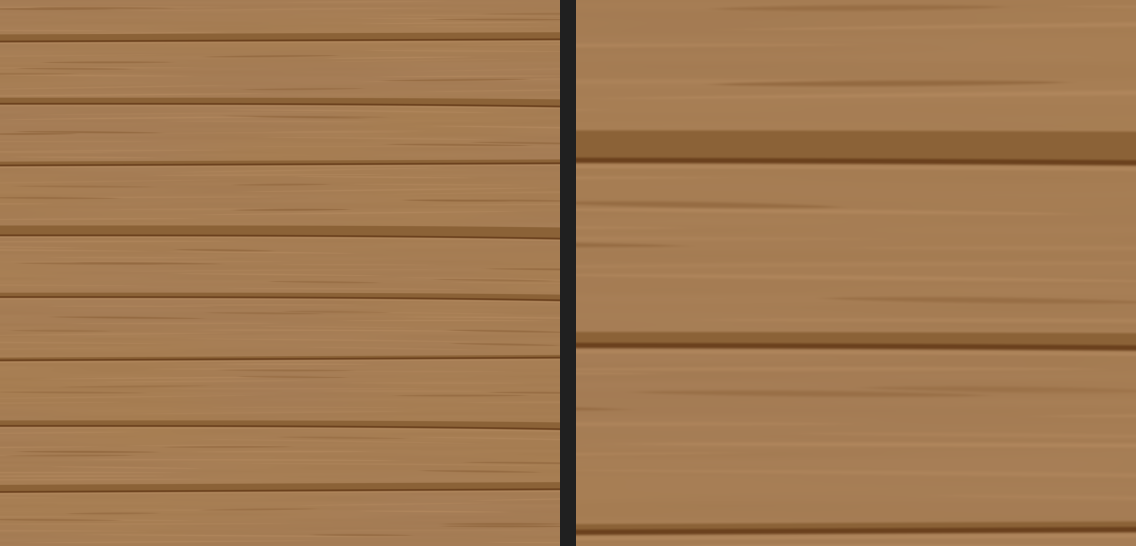
Left, the full canvas; right, a detail of the centre.
This texture is drawn by a WebGL 2 fragment shader. Its source:

```glsl
#version 300 es
precision highp float;
uniform vec2 u_resolution;
out vec4 fragColor;

// Per seam: height at the left edge (from the top), shadow width, drop at the right edge
const vec3 SEAMS[8] = vec3[8](
    vec3(0.076, 0.013, -0.004), vec3(0.190, 0.011, 0.005),
    vec3(0.303, 0.007, -0.004), vec3(0.431, 0.018, 0.006),
    vec3(0.544, 0.008, 0.006), vec3(0.660, 0.005, -0.005),
    vec3(0.780, 0.010, 0.006), vec3(0.901, 0.013, -0.005));

float hash(vec2 p) {
    p = fract(p * vec2(0.1031, 0.1137) + 0.071);
    p += dot(p, p.yx + 33.33);
    return fract((p.x + p.y) * p.x * 91.7);
}

float noise(vec2 p) {
    vec2 i = floor(p), f = fract(p);
    f = f * f * (3.0 - 2.0 * f);
    return mix(mix(hash(i), hash(i + vec2(1, 0)), f.x),
               mix(hash(i + vec2(0, 1)), hash(i + vec2(1, 1)), f.x), f.y);
}

// Thin lens, tapered at both ends and slightly tilted
float streak(vec2 d, float halfLength, float halfWidth, float slope, float soft) {
    float taper = max(1.0 - pow(d.x / halfLength, 2.0), 0.0);
    float dist = abs(d.y - slope * d.x) - halfWidth * taper;
    return smoothstep(soft, -soft, dist) * smoothstep(0.0, 0.4, taper);
}

float seamHeight(vec3 seam, float x) {
    return seam.x + seam.z * mix(x, x * x * x, step(0.0, seam.z));
}

void main() {
    vec2 p = gl_FragCoord.xy / u_resolution;
    p.y = 1.0 - p.y;
    float soft = max(0.0012, 0.8 / u_resolution.y);

    vec3 wood = vec3(0.650, 0.490, 0.328);
    vec3 lightGrain = vec3(0.700, 0.535, 0.370);
    vec3 darkGrain = vec3(0.565, 0.400, 0.240);
    vec3 shadow = vec3(0.545, 0.385, 0.215);
    vec3 groove = vec3(0.400, 0.235, 0.100);

    // Plank under this point
    float plank = 0.0, top = -0.035;
    for (int i = 0; i < 8; i++) {
        float y = seamHeight(SEAMS[i], p.x);
        if (p.y > y) {
            plank = float(i + 1);
            top = y;
        }
    }
    vec2 q = vec2(p.x, p.y - top);

    // Faint warm patches and fine fibres
    vec3 color = wood + vec3(0.008, 0.006, -0.014) * (noise(p * vec2(4.0, 14.0)) - 0.5);
    color += 0.014 * (noise(vec2(p.x * 5.0, p.y * 190.0)) - 0.5);

    // Long pale grain lines
    for (int i = 0; i < 13; i++) {
        vec2 id = vec2(float(i), plank * 7.0 + 3.0);
        vec2 center = vec2(hash(id) * 1.1 - 0.05,
                           0.009 + 0.0072 * (float(i) + 0.7 * hash(id + 31.0)));
        float slope = 0.026 * (hash(id + 57.0) - 0.5);
        float halfLength = mix(0.14, 0.32, hash(id + 83.0));
        float mark = streak(q - center, halfLength, 0.0013, slope, soft * 1.2);
        color = mix(color, lightGrain, mark * mix(0.35, 0.8, hash(id + 11.0)));
    }

    // Shorter dark grain marks
    for (int i = 0; i < 6; i++) {
        float n = float(i);
        vec2 id = vec2(n + 40.0, plank * 5.0 + 2.0);
        vec2 center = vec2(fract(0.03 + 0.37 * n + 0.14 * hash(id)),
                           0.018 + 0.072 * fract(0.42 + 0.618 * n + 0.25 * hash(id + 19.0)));
        float slope = 0.022 * (hash(id + 61.0) - 0.35);
        float halfLength = mix(0.09, 0.15, hash(id + 7.0));
        float mark = streak(q - center, halfLength, 0.0017, slope, soft * 1.2);
        color = mix(color, darkGrain, mark * mix(0.45, 0.9, hash(id + 29.0)));
    }

    // Seams: shadow band, dark groove, pale lip
    for (int i = 0; i < 8; i++) {
        vec3 seam = SEAMS[i];
        float d = p.y - seamHeight(seam, p.x);
        float bandTop = -seam.y - 0.4 * max(seam.z, 0.0) * p.x * p.x;
        float band = smoothstep(bandTop - soft, bandTop + soft, d)
                   * smoothstep(soft, -soft, d);
        float lip = smoothstep(0.0022, 0.0, abs(d - 0.0038));
        color = mix(color, lightGrain, 0.65 * lip);
        color = mix(color, shadow, band);
        color = mix(color, groove, 0.9 * smoothstep(0.0016 + soft, 0.0016 - soft, abs(d)));
    }

    fragColor = vec4(color, 1.0);
}
```
